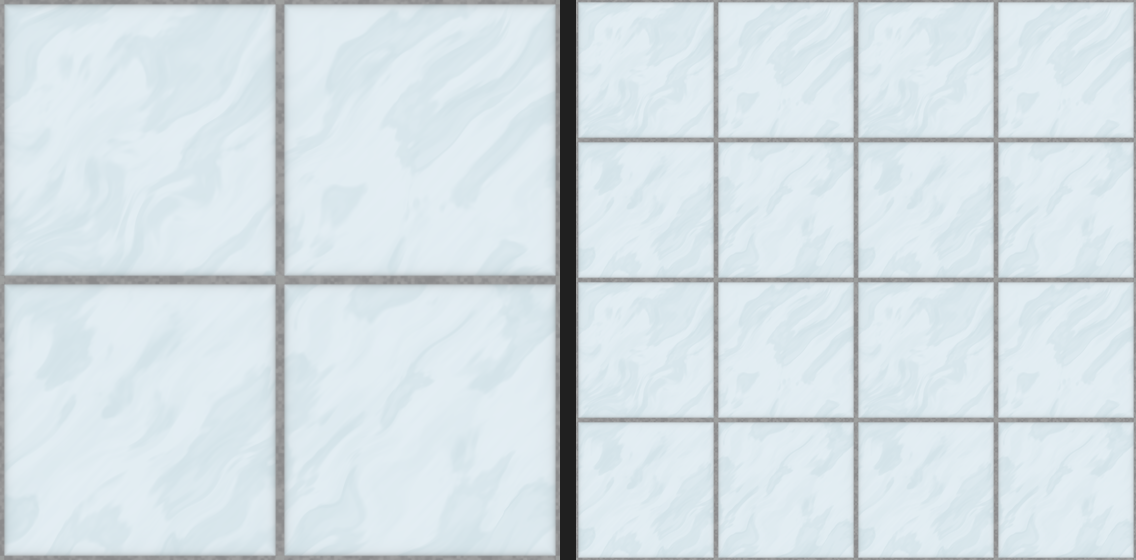
Left, the tile; right, the same tile 2 across and 2 down.
A WebGL 2 fragment shader for this pattern:

```glsl
#version 300 es
precision highp float;

uniform vec2 u_resolution;
out vec4 fragColor;

const float TILES = 2.0;            // tiles across and down
const float GROUT_HALF = 0.0150;    // half joint width, in tile units
const float VEIN_ANGLE = 0.82;      // radians above horizontal
const vec3 MARBLE_LIGHT = vec3(0.887, 0.929, 0.950);
const vec3 MARBLE_BLUE = vec3(0.832, 0.892, 0.915);
const vec3 GROUT_DARK = vec3(0.545, 0.545, 0.550);
const vec3 GROUT_LIGHT = vec3(0.625, 0.625, 0.625);
const vec3 GROUT_CROSS = vec3(0.630, 0.638, 0.632);

float hash(vec2 p) {
  return fract(sin(dot(p, vec2(127.1, 311.7))) * 43758.5453);
}

// Value noise that wraps after a whole number of cells
float noise(vec2 p, float period) {
  vec2 i = floor(p);
  vec2 f = p - i;
  vec2 w = f * f * f * (f * (f * 6.0 - 15.0) + 10.0);
  vec2 a = mod(i, period);
  vec2 b = mod(i + 1.0, period);
  return mix(mix(hash(a), hash(vec2(b.x, a.y)), w.x),
             mix(hash(vec2(a.x, b.y)), hash(b), w.x), w.y);
}

float fbm(vec2 p, float period) {
  float sum = 0.0;
  float weight = 0.57;
  for (int i = 0; i < 4; i++) {
    sum += weight * noise(p, period);
    p = p * 2.0 + 7.3;
    period *= 2.0;
    weight *= 0.47;
  }
  return sum;
}

// Signed distance to a box with rounded corners
float roundedBox(vec2 p, vec2 halfSize, float radius) {
  vec2 q = abs(p) - halfSize + radius;
  return length(max(q, 0.0)) + min(max(q.x, q.y), 0.0) - radius;
}

// Slanted cloudy veins, different for each seed
vec3 marble(vec2 p, vec2 seed) {
  vec2 dir = vec2(cos(VEIN_ANGLE), sin(VEIN_ANGLE));
  vec2 grain = vec2(dot(p, dir), dot(p, vec2(-dir.y, dir.x)));
  vec2 warp = vec2(noise(p * 5.0 + seed, 64.0), noise(p * 5.0 + seed.yx + 19.0, 64.0)) - 0.5;
  vec2 s = grain * vec2(3.6, 10.0) + warp * vec2(0.7, 1.3) + seed;

  float cloud = fbm(s, 64.0);
  float patches = smoothstep(0.49, 0.60, cloud);
  float core = smoothstep(0.63, 0.72, cloud);
  float wisps = smoothstep(0.45, 0.75, fbm(s * vec2(1.0, 1.7) + 23.0, 64.0));
  float fibre = noise(grain * vec2(9.0, 65.0) + seed, 128.0) - 0.5;

  float tint = 0.72 * patches - 0.28 * core + 0.30 * wisps + 0.16 * fibre;
  return mix(MARBLE_LIGHT, MARBLE_BLUE, clamp(tint, -0.1, 1.0));
}

// Mottled cement, plainer where two joints cross
vec3 grout(vec2 uv, vec2 edgeDistance, float blur) {
  float mottle = 0.65 * fbm(uv * 48.0, 48.0) + 0.35 * noise(uv * 160.0, 160.0);
  vec3 color = mix(GROUT_DARK, GROUT_LIGHT, smoothstep(0.25, 0.75, mottle));
  float crossing = 1.0 - smoothstep(-blur, blur, max(edgeDistance.x, edgeDistance.y) - GROUT_HALF);
  return mix(color, GROUT_CROSS, 0.8 * crossing);
}

void main() {
  vec2 uv = gl_FragCoord.xy / u_resolution;
  vec2 cell = mod(floor(uv * TILES), TILES);
  vec2 local = fract(uv * TILES) - 0.5;
  float blur = max(TILES / min(u_resolution.x, u_resolution.y), 0.003);

  // Tile face with soft shading toward its rim
  vec2 seed = 40.0 * vec2(hash(cell + 3.1), hash(cell + 8.7));
  float dist = roundedBox(local, vec2(0.5 - GROUT_HALF), 0.005);
  float depth = max(-dist, 0.0);
  float rim = 0.19 * exp(-depth / 0.008) + 0.025 * exp(-depth / 0.03);
  vec3 face = marble(local, seed) * (1.0 - rim * vec3(0.97, 1.0, 1.02));

  // Joints between tiles
  vec3 joint = grout(uv, 0.5 - abs(local), blur);
  vec3 color = mix(face, joint, smoothstep(-blur, blur, dist));
  fragColor = vec4(color, 1.0);
}
```
